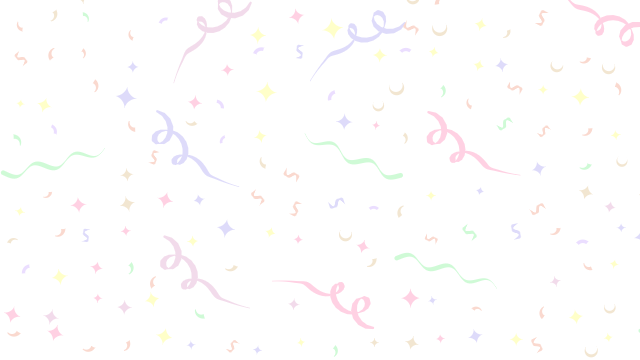
Write a Shadertoy shader that draws this pattern.

```glsl
const vec3 PAPER    = vec3(1.0);
const vec3 SALMON   = vec3(0.98, 0.85, 0.81);
const vec3 CREAM    = vec3(0.95, 0.90, 0.82);
const vec3 MAUVE    = vec3(0.95, 0.86, 0.92);
const vec3 PINK     = vec3(1.00, 0.82, 0.89);
const vec3 LAVENDER = vec3(0.87, 0.86, 0.98);
const vec3 VIOLET   = vec3(0.92, 0.87, 1.00);
const vec3 YELLOW   = vec3(1.00, 1.00, 0.79);
const vec3 MINT     = vec3(0.81, 0.98, 0.84);

const float ITEM_CELL = 0.098;
const float RIBBON_CELL = 0.37;
const float RIBBON_LENGTH = 0.29;

vec4 hash4(vec2 id, float seed) {
    vec4 q = fract((id.xyxy + seed) * vec4(0.1031, 0.1030, 0.0973, 0.1099));
    q += dot(q, q.wzxy + 33.33);
    return fract((q.xxyz + q.yzzw) * q.zywx);
}

vec2 rotate(vec2 p, float a) {
    float c = cos(a), s = sin(a);
    return vec2(c * p.x + s * p.y, c * p.y - s * p.x);
}

float coverage(float d, float pixel) { return clamp(0.5 - d / pixel, 0.0, 1.0); }

// Small shapes, all about one unit in radius
float sparkle(vec2 p) {
    p = abs(p);
    float bite = length(vec2(0.25, 1.25)) - length(p - 1.25);
    return max(bite, max(p.x, p.y) - 1.0);
}

float crescent(vec2 p) {
    return max(length(p) - 1.0, 0.9 - length(p - vec2(0.0, 0.36)));
}

float arcBand(vec2 p, float reach, float startWidth, float endWidth) {
    p.y += 0.8;
    float a = atan(p.x, p.y);
    float halfWidth = mix(startWidth, endWidth, clamp(0.5 + 0.5 * a / reach, 0.0, 1.0));
    return max(abs(length(p) - 1.0) - halfWidth, abs(a) - reach);
}

float curl(vec2 p) {
    float phase = 3.1 * p.x;
    float slope = 1.2 * cos(phase);
    float d = abs(p.y - 0.39 * sin(phase)) / sqrt(1.0 + slope * slope);
    float halfWidth = 0.12 + 0.13 * cos(phase) * cos(phase);
    return max(d - halfWidth, abs(p.x) - 1.05);
}

// Ribbon path: a tail winding into coils, or a gentle wave
vec2 ribbonPoint(float t, bool coiled) {
    vec2 axis = vec2(RIBBON_LENGTH * (t - 0.5), 0.0);
    if (!coiled) return axis + vec2(0.0, 0.013 * sin(16.0 * t) + 0.03 * t * (1.0 - t));
    float turn = 16.3 * t * t;
    float radius = 0.031 * smoothstep(0.2, 0.7, t);
    return axis + vec2(-radius * sin(turn), radius * cos(turn) + 0.12 * t * (1.0 - t) - 0.02);
}

// Broad-nib width, thin at the tail
float ribbonWidth(float t, bool coiled) {
    vec2 dir = normalize(ribbonPoint(t + 0.004, coiled) - ribbonPoint(t - 0.004, coiled));
    float nib = abs(dir.x * 0.6 - dir.y * 0.8);
    return (0.18 + 0.82 * nib) * mix(0.25, 1.0, smoothstep(0.0, 0.4, t));
}

float ribbon(vec2 p, bool coiled, float width) {
    float d = 1.0;
    vec2 a = ribbonPoint(0.0, coiled);
    float wa = ribbonWidth(0.0, coiled);
    for (int i = 1; i <= 64; i++) {
        float t = float(i) / 64.0;
        vec2 b = ribbonPoint(t, coiled);
        float wb = ribbonWidth(t, coiled);
        float h = clamp(dot(p - a, b - a) / dot(b - a, b - a), 0.0, 1.0);
        d = min(d, length(p - mix(a, b, h)) - width * mix(wa, wb, h));
        a = b;
        wa = wb;
    }
    return d;
}

// Position in the frame of one ribbon; far away where its cell is empty
vec2 ribbonFrame(vec2 p, vec2 id) {
    vec4 h = hash4(id, 17.3);
    if (h.w > 0.83) return vec2(9.0);
    vec2 q = p - (id + 0.5 + 0.32 * (h.xy - 0.5)) * RIBBON_CELL;
    q = rotate(q, 1.8 * (h.z - 0.5));
    return q * (step(0.5, fract(h.xy * 7.0)) * 2.0 - 1.0);
}

bool nearRibbon(vec2 p) {
    for (int k = 0; k < 9; k++) {
        vec2 q = ribbonFrame(p, floor(p / RIBBON_CELL) + vec2(k % 3 - 1, k / 3 - 1));
        q.x -= clamp(q.x, -0.5 * RIBBON_LENGTH, 0.5 * RIBBON_LENGTH);
        if (length(q) < 0.058) return true;
    }
    return false;
}

// One piece of confetti: colour and distance
vec4 confetti(vec2 p, vec4 h) {
    float tint = h.y, size = mix(0.015, 0.021, h.z), lean = h.w - 0.5;
    if (h.x < 0.42) {
        size = mix(0.011, 0.029, h.z * h.z);
        vec3 c = tint < 0.3 ? YELLOW : tint < 0.58 ? LAVENDER : tint < 0.8 ? PINK : tint < 0.94 ? MAUVE : CREAM;
        return vec4(c, size * sparkle(rotate(p, 0.6 * lean) / size));
    }
    if (h.x < 0.49) return vec4(CREAM, size * crescent(rotate(p, 0.6 * lean) / size));
    if (h.x < 0.58) return vec4(VIOLET, size * arcBand(rotate(p, 2.4 * lean) / size, 0.75, 0.24, 0.24));
    if (h.x < 0.88) {
        vec3 c = tint < 0.52 ? SALMON : tint < 0.82 ? CREAM : MINT;
        size *= 0.9;
        return vec4(c, size * arcBand(rotate(p, 6.28 * h.w) / size, 0.95, 0.34, 0.06));
    }
    vec3 c = tint < 0.45 ? SALMON : tint < 0.75 ? MINT : LAVENDER;
    return vec4(c, size * curl(rotate(p, 3.0 * lean) / size));
}

void mainImage(out vec4 fragColor, in vec2 fragCoord) {
    float pixel = 1.0 / iResolution.y;
    vec2 p = fragCoord * pixel;
    vec3 color = PAPER;
    for (int k = 0; k < 9; k++) {
        vec2 offset = vec2(k % 3 - 1, k / 3 - 1);

        // Scattered confetti on staggered rows
        vec2 id = floor(p / ITEM_CELL) + offset;
        vec2 jitter = 0.6 * (hash4(id, 5.7).xy - 0.5);
        id.x -= mod(id.y, 2.0);
        vec2 center = (floor(p / ITEM_CELL) + offset + 0.5 + jitter) * ITEM_CELL;
        if (length(p - center) < 0.045 && !nearRibbon(center)) {
            vec4 item = confetti(p - center, hash4(id, 41.9));
            color = mix(color, item.rgb, coverage(item.w, pixel));
        }

        // Long ribbons
        vec2 rid = floor(p / RIBBON_CELL) + offset;
        vec2 q = ribbonFrame(p, rid);
        if (length(q) < 0.21) {
            vec4 h = hash4(rid, 63.1);
            vec3 c = h.x < 0.28 ? LAVENDER : h.x < 0.55 ? MAUVE : h.x < 0.75 ? PINK : MINT;
            float d = ribbon(q, h.x < 0.75, mix(0.006, 0.0095, h.y));
            color = mix(color, c, coverage(d, pixel));
        }
    }
    fragColor = vec4(color, 1.0);
}
```
